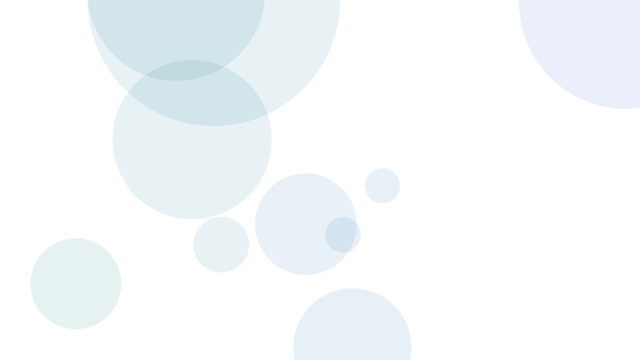
This background is drawn by a Shadertoy shader. Its source:

```glsl
// Translucent pastel discs overlapping on a white background.

#define PAPER     vec3(1.0)
#define TEAL      vec3(0.908, 0.947, 0.957)
#define MINT      vec3(0.902, 0.949, 0.949)
#define SKY       vec3(0.910, 0.945, 0.969)
#define STEEL     vec3(0.910, 0.941, 0.967)
#define LAVENDER  vec3(0.922, 0.937, 0.988)
#define EDGE_PIXELS 1.0

const int DISC_COUNT = 10;

// Centre (xy) and radius (z), in canvas heights
const vec3 DISCS[DISC_COUNT] = vec3[DISC_COUNT](
    vec3(0.594, 1.001, 0.351),
    vec3(0.490, 1.022, 0.2465),
    vec3(0.5335, 0.612, 0.221),
    vec3(0.6145, 0.3205, 0.0775),
    vec3(0.2107, 0.2118, 0.1262),
    vec3(0.8495, 0.3773, 0.1412),
    vec3(0.953, 0.3477, 0.0493),
    vec3(1.0625, 0.4838, 0.0486),
    vec3(0.979, 0.0347, 0.1644),
    vec3(1.7385, 0.994, 0.2965));

const vec3 TINTS[DISC_COUNT] = vec3[DISC_COUNT](
    TEAL, TEAL, TEAL, TEAL, MINT, SKY, STEEL, STEEL, STEEL, LAVENDER);

// Smooth disc coverage: 1 inside, 0 outside
float discCoverage(vec2 point, vec3 disc, float edgeWidth) {
    float signedDistance = length(point - disc.xy) - disc.z;
    return clamp(0.5 - signedDistance / edgeWidth, 0.0, 1.0);
}

void mainImage(out vec4 fragColor, in vec2 fragCoord) {
    // Keep the 16:9 layout centred on any canvas shape
    vec2 point = (fragCoord - 0.5 * iResolution.xy) / iResolution.y + vec2(8.0 / 9.0, 0.5);
    float edgeWidth = EDGE_PIXELS / iResolution.y;

    // Each disc filters the light beneath it, so overlaps deepen
    vec3 color = PAPER;
    for (int i = 0; i < DISC_COUNT; i++) {
        color *= mix(vec3(1.0), TINTS[i], discCoverage(point, DISCS[i], edgeWidth));
    }
    fragColor = vec4(color, 1.0);
}
```
